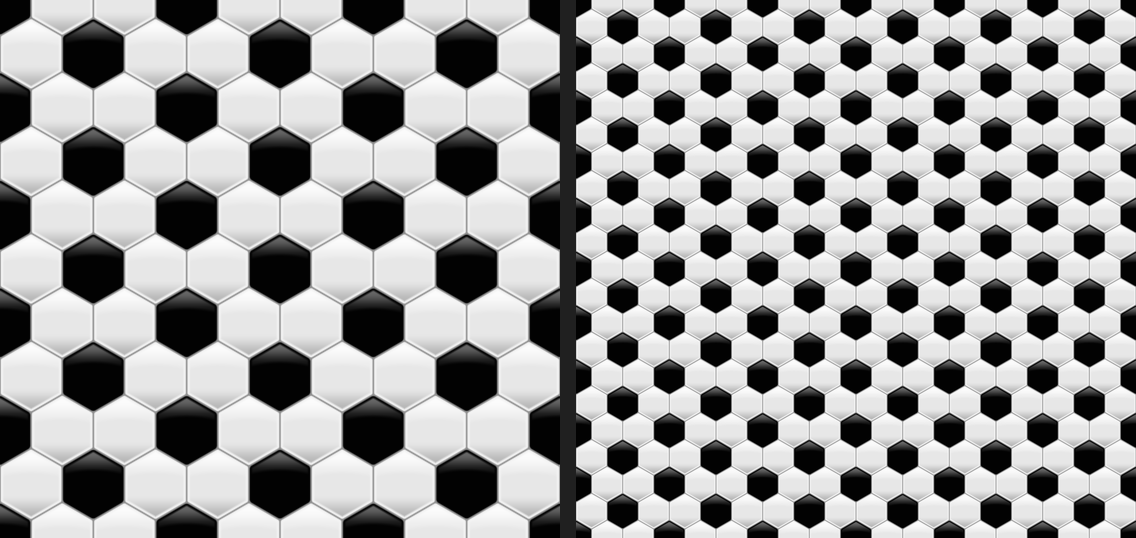
Left: one tile. Right: repeated 2 by 2.
Give the GLSL for this pattern, as a Shadertoy shader.

```glsl
// Glossy hexagon mosaic: white tiles with a black tile at every third place.

const vec2 TILE_COUNT = vec2(9.0, 10.0);   // columns and rows per canvas
const float ROW_PITCH = 0.8660254;         // row spacing for tiles one unit wide
const vec3 GROUT = vec3(0.56);

// Signed distance to a pointy-topped hexagon with rounded corners.
float hexDistance(vec2 p, float apothem, float corner) {
    const vec3 k = vec3(-0.8660254, 0.5, 0.5773503);
    float r = apothem - corner;
    p = abs(p.yx);
    p -= 2.0 * min(dot(k.xy, p), 0.0) * k.xy;
    p -= vec2(clamp(p.x, -k.z * r, k.z * r), r);
    return length(p) * sign(p.y) - corner;
}

// Offset from the centre of the nearest tile.
vec2 hexLocal(vec2 p) {
    vec2 period = vec2(1.0, 2.0 * ROW_PITCH);
    vec2 a = p - period * round(p / period);
    vec2 b = p - period * (round(p / period - 0.5) + 0.5);
    return dot(a, a) < dot(b, b) ? a : b;
}

// 1 on every third tile, shifted by one and a half tiles per row.
float isBlackTile(vec2 centre) {
    float row = round(centre.y / ROW_PITCH);
    float phase = fract((centre.x + 1.5 * row) / 3.0 + 0.1);
    return 1.0 - step(0.2, phase);
}

// Coverage of the region inside a distance field.
float fill(float d, float softness) {
    return 1.0 - smoothstep(-softness, softness, d);
}

// Reflection across the upper part of a tile, with an arched lower edge.
float glossMask(vec2 q, float edgeHeight, float softness) {
    float arch = edgeHeight - 0.25 * q.x * q.x;
    return smoothstep(arch - softness, arch + softness, q.y);
}

vec3 whiteTile(vec2 q, float d, float aa) {
    float face = mix(0.905, mix(0.925, 0.985, smoothstep(0.15, 0.48, q.y)),
                     glossMask(q, 0.19, 0.045));
    face -= 0.19 * (1.0 - smoothstep(-0.53, -0.17, q.y));
    float rim = 0.955;
    return vec3(mix(rim, face, fill(d + 0.036, 0.012 + aa)));
}

vec3 blackTile(vec2 q, float d, float aa) {
    float gloss = mix(0.07, 0.40, smoothstep(0.19, 0.50, q.y));
    float mask = glossMask(q, 0.23, 0.035) * fill(d + 0.036, 0.012 + aa);
    return vec3(mix(0.008, gloss, mask));
}

void mainImage(out vec4 fragColor, in vec2 fragCoord) {
    // One unit is one tile width; whole counts make the canvas tile.
    vec2 p = fragCoord / iResolution.xy * TILE_COUNT * vec2(1.0, ROW_PITCH);
    float aa = 0.6 * TILE_COUNT.x / iResolution.x;

    vec2 q = hexLocal(p);
    float black = isBlackTile(p - q);

    // Black tiles have rounder corners.
    float d = hexDistance(q, 0.487, mix(0.04, 0.07, black));
    vec3 tile = mix(whiteTile(q, d, aa), blackTile(q, d, aa), black);

    vec3 color = mix(GROUT, tile, fill(d, 0.006 + aa));
    fragColor = vec4(color, 1.0);
}
```
